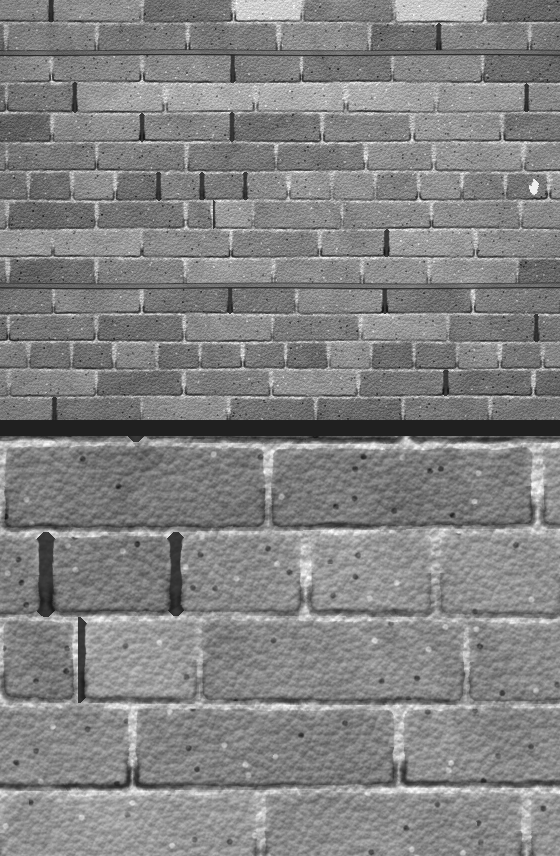
Top, the full canvas; bottom, a detail of the centre.
This texture is drawn by a Shadertoy shader. Its source:

```glsl
#define JOINT 0.0036      // half width of a bed joint
#define CORNER 0.006      // rounding of brick corners
#define COURSE 0.0724     // height of the course at the top
#define SHRINK 0.0003     // loss of height per course
#define CUT 0.052         // length taken off a closer brick
#define BRICK_TONE 0.49
#define MORTAR_TONE 0.70
#define LEDGE_TONE 0.43
#define LEDGE_HALF 0.0066
#define GRIT 150.0        // grains per canvas height

// Index of the joint that ends the short closer brick; 9 means none.
const int CLOSER[15] = int[15](3, 5, 3, 1, 9, 5, 9, 3, 4, 5, 3, 9, 9, 9, 9);

float hash(vec2 p) {
    p = fract(p * vec2(0.1031, 0.1137));
    p += dot(p, p.yx + 33.33);
    return fract((p.x + p.y) * p.x * 47.3);
}

// Cellular noise: distance to the nearest grain, and a random value for it.
vec2 cells(vec2 p) {
    vec2 base = floor(p), best = vec2(9.0, 0.0);
    for (int j = -1; j <= 1; j++)
    for (int i = -1; i <= 1; i++) {
        vec2 c = base + vec2(i, j);
        vec2 seed = vec2(hash(c + 17.0), hash(c + 91.0));
        float d = length(c + seed - p);
        if (d < best.x) best = vec2(d, hash(c + 53.0));
    }
    return best;
}

// Soft irregular variation from warped sines, about -1 to 1.
float waves(vec2 p) {
    float sum = 0.0, amp = 0.5;
    for (int i = 0; i < 4; i++) {
        p = mat2(0.8, -0.6, 0.6, 0.8) * p + 1.3 * sin(p.yx * 0.9 + float(i));
        sum += amp * sin(p.x) * cos(p.y * 1.1);
        p *= 1.9;
        amp *= 0.62;
    }
    return sum;
}

// Height difference of the grains, lit from above.
float relief(vec2 p) {
    return cells(p).x - cells(p + vec2(0.1, 0.4)).x;
}

void mainImage(out vec4 fragColor, in vec2 fragCoord) {
    float px = 1.0 / iResolution.y;
    vec2 p = vec2(fragCoord.x, iResolution.y - fragCoord.y) * px;
    float wear = waves(p * 22.0), fine = waves(p * 110.0 + 5.0);

    // Courses get slightly lower down the wall
    float y = p.y - 0.0538 + 0.0012 * sin(p.x * 9.0 + p.y * 31.0);
    float height = sqrt(COURSE * COURSE - 4.0 * SHRINK * y);
    float level = (COURSE - height) / (2.0 * SHRINK);
    float row = floor(level), f = level - row;

    // Stretcher courses alternate; every sixth course is headers
    bool header = row == 5.0 || row == 11.0;
    float odd = mod(row, 2.0);
    float pitch = header ? 0.1042 - 0.0002 * row : 0.2165 - 0.0007 * row;
    float start = header ? 0.068 : mix(0.014, 0.122, odd) + 0.0006 * row;
    float closer = float(CLOSER[clamp(int(row) + 1, 0, 14)]);
    if (header) closer = 99.0;

    // Position along the brick, with the closer shortened
    float x = p.x - start, cutEnd = pitch * closer - CUT, width = pitch;
    float id = floor(x / pitch), along = x - id * pitch;
    if (x > cutEnd) {
        id = floor((x + CUT) / pitch);
        along = x + CUT - id * pitch;
    } else if (x > cutEnd + CUT - pitch) {
        id = closer - 1.0;
        width = pitch - CUT;
        along = x - id * pitch;
        if (row == 6.0) {
            float part = step(0.4 * width, along);
            along -= part * 0.4 * width;
            width *= mix(0.4, 0.6, part);
            id += 0.5 * part;
        }
    }

    // Rounded brick outline with chipped edges
    float jointRnd = hash(vec2(id + step(0.5 * width, along) + 31.0, row * 7.0 + 20.0));
    float brickRnd = hash(vec2(id * 3.0 + 11.0, row * 5.0 + 60.0));
    float side = JOINT * mix(0.6, 1.6, jointRnd);
    vec2 inset = vec2(min(along, width - along) - side, min(f, 1.0 - f) * height - JOINT);
    vec2 q = CORNER - inset;
    float d = length(max(q, 0.0)) + min(max(q.x, q.y), 0.0) - CORNER;
    d += 0.0012 * wear + 0.0013 * fine;
    float brick = 1.0 - smoothstep(-px, px, d);

    // Brick face: tone, grit and pores
    float bump = relief(p * GRIT), dust = relief(p * GRIT * 2.1);
    vec2 pore = cells(p * 62.0);
    float tone = BRICK_TONE + 0.17 * (brickRnd - 0.5) + 0.05 * wear + 0.03 * fine;
    if (row == 2.0 && id > 0.0) tone += 0.12;
    if (row == 7.0) tone += 0.06;
    if (row == -1.0 && (id == 2.0 || id == 4.0)) tone = 0.79 + 0.03 * wear;
    tone += 0.17 * bump + 0.12 * dust;
    float spot = 1.0 - smoothstep(0.08, 0.2, pore.x);
    tone += spot * (0.2 * step(0.9, pore.y) - 0.22 * step(pore.y, 0.14));
    tone += 0.07 * smoothstep(0.006, 0.0, -d) * (f < 0.5 ? 1.0 : -1.0);

    // Mortar: pale crumbs, open joints and shadow under each brick
    float mortar = MORTAR_TONE + 0.1 * wear + 0.08 * fine + 0.28 * bump + 0.15 * dust;
    float open = step(0.84, jointRnd) * step(inset.x, inset.y);
    mortar = mix(mortar, 0.12, open * 0.85);
    float under = smoothstep(0.55, 0.8, f) * smoothstep(0.0045, 0.0, abs(d - 0.0008));
    float shadow = under * clamp(0.6 + 0.6 * wear, 0.1, 0.95);
    float value = mix(mortar, tone, brick) * (1.0 - 0.8 * shadow);

    // Two thin ledges with dark edges
    float ledgeY = (level - (level < 5.0 ? 1.0 : 9.0)) * height;
    float ledge = 1.0 - smoothstep(-px, px, abs(ledgeY) - LEDGE_HALF);
    float rim = smoothstep(0.45, 0.95, abs(ledgeY + 0.0008) / LEDGE_HALF);
    float strip = mix(LEDGE_TONE + 0.06 * wear + 0.1 * dust, 0.12, rim);
    value = mix(value, strip, ledge);

    // White paint chip
    vec2 chip = (p - vec2(1.272, 0.449)) / vec2(0.012, 0.024);
    float paint = 1.0 - smoothstep(0.9, 1.0, length(chip) + 0.5 * fine + 0.3 * wear);
    value = mix(value, 0.93, paint);

    // Light falls off toward the left and the corners
    vec2 c = p - vec2(0.75, 0.48);
    value *= 1.07 - 0.24 * dot(c, c);
    fragColor = vec4(vec3(clamp(value, 0.0, 1.0)), 1.0);
}
```
